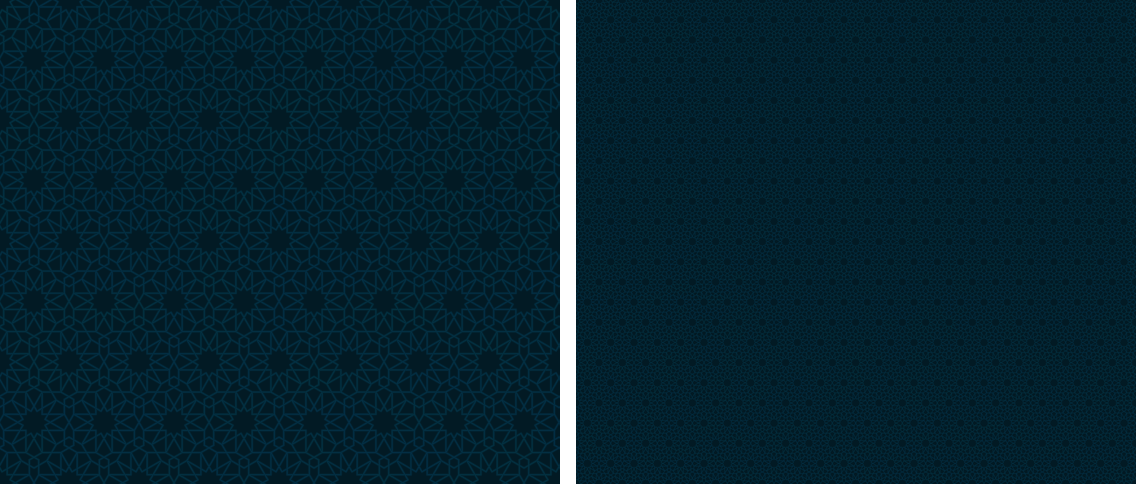
Left: one tile. Right: repeated 3 by 3.
Write a Shadertoy shader that draws this pattern.

```glsl
#define REPEATS vec2(8.0, 4.0)
#define STAR_OFFSET vec2(-0.014, 0.017)
#define LINE_WIDTH 0.023
#define SOFTNESS 0.005
#define GROUND_COLOR vec3(0.006, 0.103, 0.141)
#define LINE_COLOR vec3(0.010, 0.188, 0.263)
#define TINT_CELLS vec2(16.0, 14.0)
#define TINT_AMOUNT 0.018

const float PI = 3.14159265;
const vec2 CELL = vec2(1.0, sqrt(3.0));

float hash(vec2 p) {
    vec3 q = fract(vec3(p.xyx) * 0.1031);
    q += dot(q, q.yzx + 33.33);
    return fract((q.x + q.y) * q.z);
}

// Value noise that wraps after the given number of cells
float wrappedNoise(vec2 uv, vec2 cells) {
    vec2 p = uv * cells;
    vec2 i = floor(p);
    vec2 f = fract(p);
    f = f * f * (3.0 - 2.0 * f);
    float low = mix(hash(mod(i, cells)), hash(mod(i + vec2(1, 0), cells)), f.x);
    float high = mix(hash(mod(i + vec2(0, 1), cells)), hash(mod(i + 1.0, cells)), f.x);
    return mix(low, high, f.y);
}

float segmentDistance(vec2 p, vec2 a, vec2 b) {
    vec2 ap = p - a;
    vec2 ab = b - a;
    return length(ap - ab * clamp(dot(ap, ab) / dot(ab, ab), 0.0, 1.0));
}

// Offset from the nearest rosette centre on a triangular lattice
vec2 nearestCentre(vec2 p) {
    vec2 a = mod(p + 0.5 * CELL, CELL) - 0.5 * CELL;
    vec2 b = mod(p, CELL) - 0.5 * CELL;
    return dot(a, a) < dot(b, b) ? a : b;
}

// Fold the twelve petals into one half wedge along the x axis
vec2 foldWedge(vec2 p) {
    float sector = PI / 6.0;
    float angle = abs(mod(atan(p.y, p.x) + 0.5 * sector, sector) - 0.5 * sector);
    return length(p) * vec2(cos(angle), sin(angle));
}

float rosetteDistance(vec2 p) {
    vec2 q = foldWedge(nearestCentre(p));
    vec2 petalTip = vec2(0.5, 0.0);
    vec2 shoulder = vec2(0.433, 0.116);
    vec2 starPoint = vec2(0.232, 0.0);
    vec2 starNotch = vec2(0.1585, 0.0425);
    vec2 hexagonCorner = vec2(0.5387, 0.067);
    float d = segmentDistance(q, petalTip, shoulder);
    d = min(d, segmentDistance(q, shoulder, starPoint));
    d = min(d, segmentDistance(q, starPoint, starNotch));
    return min(d, segmentDistance(q, petalTip, hexagonCorner));
}

void mainImage(out vec4 fragColor, in vec2 fragCoord) {
    vec2 uv = fragCoord / iResolution.xy;
    vec2 p = uv * REPEATS * CELL - STAR_OFFSET;

    // Soft strapwork lines
    float edge = SOFTNESS + 0.6 * REPEATS.x / iResolution.x;
    float halfWidth = 0.5 * LINE_WIDTH;
    float line = 1.0 - smoothstep(halfWidth - edge, halfWidth + edge, rosetteDistance(p));

    // Faint drift of the lines between teal and blue
    float drift = wrappedNoise(uv, TINT_CELLS) - 0.5;
    vec3 lineColor = LINE_COLOR + TINT_AMOUNT * drift * vec3(0.0, -0.6, 1.0);

    fragColor = vec4(mix(GROUND_COLOR, lineColor, line), 1.0);
}
```
